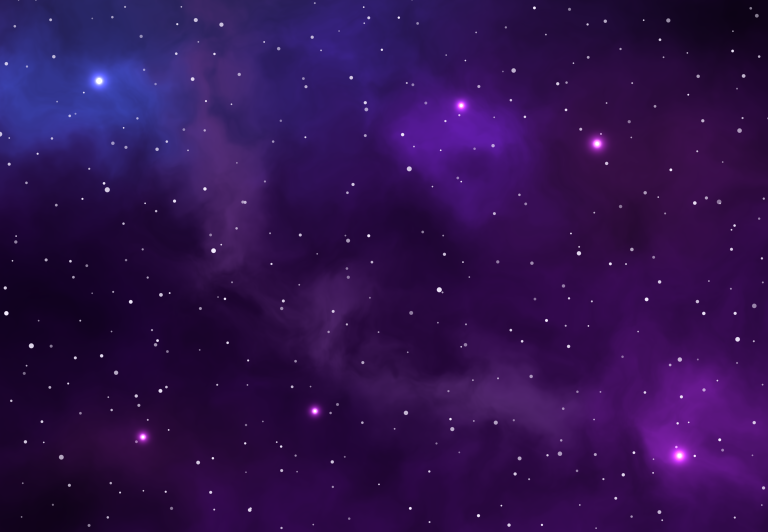
A WebGL 1 fragment shader for this texture:

```glsl
precision highp float;
// Deep-space nebula: soft violet and blue clouds, a dusty lane, small stars and a few glowing ones.

uniform vec2 u_resolution;

const vec3 BASE_PURPLE  = vec3(0.180, 0.030, 0.285);
const vec3 DARK_VIOLET  = vec3(0.070, 0.005, 0.140);
const vec3 NIGHT        = vec3(0.045, 0.005, 0.080);
const vec3 BLUE         = vec3(0.200, 0.230, 0.610);
const vec3 SLATE        = vec3(0.155, 0.150, 0.370);
const vec3 INDIGO       = vec3(0.225, 0.135, 0.540);
const vec3 VIOLET       = vec3(0.330, 0.095, 0.580);
const vec3 MAGENTA      = vec3(0.370, 0.090, 0.510);
const vec3 PLUM         = vec3(0.230, 0.065, 0.270);
const vec3 DUST         = vec3(0.310, 0.160, 0.410);
const vec3 STAR_WHITE   = vec3(0.960, 0.930, 1.000);
const vec3 GLOW_PINK    = vec3(0.850, 0.220, 0.900);
const vec3 GLOW_BLUE    = vec3(0.400, 0.400, 1.000);

const float CLOUD_SCALE = 5.5;    // noise cells per canvas height
const float WISP_SCALE  = 8.5;
const float WARP        = 0.20;   // how far noise bends the clouds
const float LANE_WIDTH  = 0.095;
const float GLOW_RADIUS = 0.020;
const vec2  GLOW_CELL   = vec2(0.482, 0.5);

float hash(vec2 p) {
  return fract(sin(dot(p, vec2(12.9898, 78.233))) * 43758.5453);
}

vec2 hash2(vec2 p) {
  return vec2(hash(p), hash(p + 37.7));
}

float noise(vec2 p) {
  vec2 i = floor(p);
  vec2 f = fract(p);
  f = f * f * f * (f * (f * 6.0 - 15.0) + 10.0);
  return mix(mix(hash(i), hash(i + vec2(1.0, 0.0)), f.x),
             mix(hash(i + vec2(0.0, 1.0)), hash(i + vec2(1.0)), f.x), f.y);
}

float fbm(vec2 p) {
  float sum = 0.0;
  float gain = 0.5;
  for (int i = 0; i < 5; i++) {
    sum += gain * noise(p);
    p = mat2(0.8, 0.6, -0.6, 0.8) * p * 2.03 + 11.3;
    gain *= 0.48;
  }
  return sum;
}

// Soft elliptical weight, 1 at the centre
float cloud(vec2 p, vec2 centre, vec2 size) {
  vec2 d = (p - centre) / size;
  return exp(-dot(d, d));
}

float segmentDistance(vec2 p, vec2 a, vec2 b) {
  vec2 ab = b - a;
  return length(p - a - ab * clamp(dot(p - a, ab) / dot(ab, ab), 0.0, 1.0));
}

vec3 nebula(vec2 p) {
  vec2 bend = vec2(fbm(p * CLOUD_SCALE), fbm(p * CLOUD_SCALE + 23.0)) - 0.48;
  vec2 q = p + WARP * bend;
  float wisps = fbm(q * WISP_SCALE + 5.0);
  float billow = 0.5 + wisps;
  vec3 col = BASE_PURPLE;

  // Dark voids
  col = mix(col, DARK_VIOLET, 0.95 * cloud(q, vec2(0.06, 0.43), vec2(0.40, 0.23)));
  col = mix(col, DARK_VIOLET, 0.60 * cloud(q, vec2(0.78, 0.54), vec2(0.17, 0.11)));
  col = mix(col, DARK_VIOLET, 0.60 * cloud(q, vec2(0.62, 0.22), vec2(0.22, 0.10)));
  col = mix(col, NIGHT, 0.95 * cloud(q, vec2(1.36, 0.97), vec2(0.38, 0.20)));
  col = mix(col, NIGHT, 0.95 * cloud(q, vec2(0.02, 0.02), vec2(0.22, 0.13)));

  // Coloured clouds
  col = mix(col, PLUM, 0.75 * cloud(q, vec2(1.20, 0.67), vec2(0.28, 0.16)));
  col = mix(col, SLATE, 0.92 * cloud(q, vec2(0.32, 1.00), vec2(0.60, 0.25)));
  col = mix(col, BLUE, min(1.0, billow * 0.9 * cloud(q, vec2(0.17, 0.82), vec2(0.30, 0.14))));
  col = mix(col, INDIGO, min(1.0, billow * 0.85 * cloud(q, vec2(0.66, 0.87), vec2(0.16, 0.16))));
  col = mix(col, VIOLET, min(1.0, billow * 0.85 * cloud(q, vec2(0.86, 0.72), vec2(0.15, 0.11))));
  col = mix(col, MAGENTA, min(1.0, billow * 0.80 * cloud(q, vec2(1.30, 0.21), vec2(0.26, 0.19))));
  col = mix(col, PLUM, 0.60 * cloud(q, vec2(0.24, 0.12), vec2(0.20, 0.08)));

  // Dusty lane falling from the top, then drifting right
  float lane = min(segmentDistance(q, vec2(0.40, 1.0), vec2(0.44, 0.48)),
                   segmentDistance(q, vec2(0.44, 0.48), vec2(0.96, 0.22))) / LANE_WIDTH;
  col = mix(col, DUST, 0.78 * exp(-lane * lane) * smoothstep(0.15, 0.70, wisps));
  return col * (0.70 + 0.60 * wisps);
}

// One jittered star per cell; coverage times brightness
float stars(vec2 p, float cell, float density, float minRadius, float maxRadius, float seed) {
  vec2 id = floor(p / cell) + seed;
  vec2 centre = 0.1 + 0.8 * hash2(id);
  float d = length(fract(p / cell) - centre) * cell;
  float size = hash(id + 5.1);
  float radius = mix(minRadius, maxRadius, size * size);
  float soft = max(0.0013, 0.7 / u_resolution.y);
  float shown = step(hash(id + 9.4), density);
  return shown * mix(0.45, 1.0, hash(id + 2.6)) * (1.0 - smoothstep(radius - soft, radius + soft, d));
}

// Halo and white core of the sparse bright stars
vec3 glowingStars(vec2 p) {
  vec3 light = vec3(0.0);
  for (int i = 0; i < 6; i++) {
    float n = float(i);
    vec2 id = vec2(mod(n, 3.0), floor(n / 3.0));
    vec2 centre = (id + 0.2 + 0.6 * hash2(id + 4.0)) * GLOW_CELL;
    float r = length(p - centre) / (GLOW_RADIUS * mix(0.6, 1.1, hash(id + 8.0)));
    vec3 tint = mix(GLOW_PINK, GLOW_BLUE, step(centre.x, 0.48) * id.y);
    light += tint * (0.65 * exp(-r * r * 1.6) + 0.16 * exp(-r * 0.9));
    light += STAR_WHITE * exp(-r * r * 10.0);
  }
  return light;
}

void main() {
  vec2 p = gl_FragCoord.xy / u_resolution.y;
  vec3 col = nebula(p);
  float points = stars(p, 0.061, 0.72, 0.0014, 0.0032, 3.0);
  points = max(points, stars(p + 0.031, 0.105, 0.75, 0.0022, 0.0048, 51.0));
  col = mix(col, STAR_WHITE, points);
  col += glowingStars(p);
  gl_FragColor = vec4(min(col, 1.0), 1.0);
}
```
